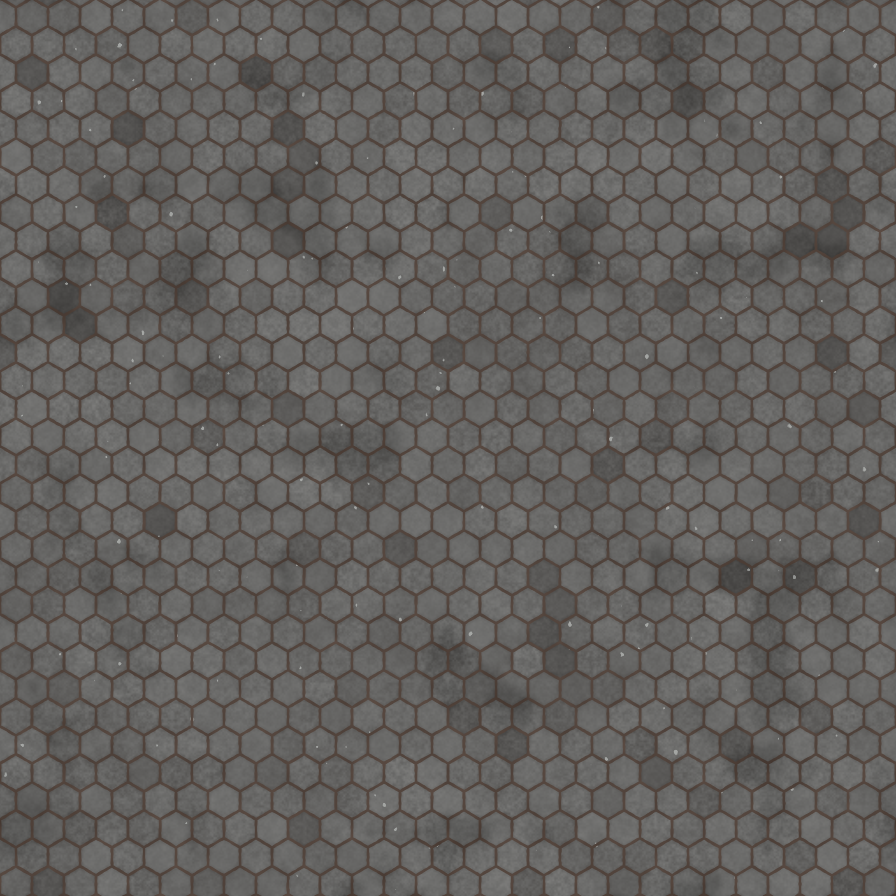
This texture is drawn by a WebGL 2 fragment shader. Its source:

```glsl
#version 300 es
precision highp float;
// Worn grey hexagonal paving with thin rust-brown joints, dark stains and pale flecks.

#define COLUMNS 28.0
#define ROWS 32.0
#define ROW_SHIFT 0.6
#define JOINT_HALF 0.044
#define TILE_TONE 0.418
#define TONE_SPREAD 0.035
#define DARK_SHARE 0.13
#define DARK_DEPTH 0.075
#define STAIN_DEPTH 0.065
#define GRAIN_DEPTH 0.10
#define FLECK_GRID 64.0
#define FLECK_SHARE 0.04

uniform vec2 u_resolution;
out vec4 fragColor;

const float SQRT3 = 1.7320508;
const vec3 JOINT_COLOR = vec3(0.325, 0.270, 0.240);
const vec3 FLECK_COLOR = vec3(0.70, 0.71, 0.70);

float hash(vec2 p) {
  vec3 q = fract(p.xyx * vec3(0.1031, 0.1030, 0.0973));
  q += dot(q, q.yzx + 33.33);
  return fract((q.x + q.y) * q.z);
}

// Value noise over the unit canvas, wrapping after "cells" lattice steps.
float noise(vec2 uv, float cells) {
  vec2 p = uv * cells, i = floor(p), f = fract(p);
  vec2 a = mod(i, cells), b = mod(i + 1.0, cells);
  f = f * f * (3.0 - 2.0 * f);
  return mix(mix(hash(a), hash(vec2(b.x, a.y)), f.x),
             mix(hash(vec2(a.x, b.y)), hash(b), f.x), f.y);
}

float fbm(vec2 uv, float cells) {
  float sum = 0.0, weight = 0.5;
  for (int i = 0; i < 4; i++) {
    sum += weight * noise(uv, cells);
    cells *= 2.0;
    weight *= 0.5;
  }
  return sum / 0.9375;
}

// Distance to the nearest hexagon edge, in column widths; "id" names the tile.
float hexEdge(vec2 uv, out vec2 id) {
  vec2 p = vec2(uv.x * COLUMNS, ((1.0 - uv.y) * ROWS - ROW_SHIFT) * 0.5);
  vec2 centerA = floor(p + 0.5), centerB = floor(p) + 0.5;
  vec2 scale = vec2(1.0, SQRT3);
  vec2 a = (p - centerA) * scale, b = (p - centerB) * scale;
  bool first = dot(a, a) < dot(b, b);
  id = 2.0 * mod(first ? centerA : centerB, vec2(COLUMNS, ROWS * 0.5));
  vec2 d = abs(first ? a : b);
  return 0.5 - max(d.x, dot(d, vec2(0.5, 0.5 * SQRT3)));
}

// Sparse chips of varied size, one possible chip per grid cell.
float flecks(vec2 uv, float pixel) {
  vec2 p = uv * FLECK_GRID, cell = floor(p);
  float chance = hash(cell + 71.0);
  vec2 center = 0.2 + 0.6 * vec2(hash(cell + 13.0), hash(cell + 37.0));
  float radius = mix(0.04, 0.13, pow(hash(cell + 53.0), 3.0));
  float wobble = 0.12 * (noise(uv, 420.0) - 0.5);
  float d = length((fract(p) - center) * vec2(1.0, 0.8)) + wobble - radius;
  float soft = pixel * FLECK_GRID * 0.6;
  return step(chance, FLECK_SHARE) * (1.0 - smoothstep(-soft, soft, d));
}

void main() {
  float side = min(u_resolution.x, u_resolution.y);
  vec2 uv = gl_FragCoord.xy / side;
  float pixel = 1.0 / side;

  vec2 id;
  float edge = hexEdge(uv, id);
  float tileRandom = hash(id + 5.0);
  float darkTile = smoothstep(1.0 - DARK_SHARE, 1.0, hash(id + 91.0));

  // Tile tone: own shade, broad cloudiness, stains that cross the joints.
  float cloud = fbm(uv + 0.31, 9.0);
  float mottle = fbm(uv, 60.0);
  float stain = smoothstep(0.56, 0.80, fbm(uv, 14.0));
  float tone = TILE_TONE + TONE_SPREAD * (tileRandom - 0.5);
  tone += 0.07 * (cloud - 0.5) + 0.05 * (mottle - 0.5);
  tone -= DARK_DEPTH * darkTile * (0.75 + 0.5 * mottle);

  // Grain, stronger on the rougher tiles.
  float grain = 0.6 * noise(uv, 250.0) + 0.4 * noise(uv, 510.0) - 0.5;
  float roughness = mix(0.35, 1.0, hash(id + 29.0));
  tone += GRAIN_DEPTH * roughness * grain;
  tone -= 0.025 * (1.0 - smoothstep(JOINT_HALF, 0.14, edge));
  vec3 warmth = mix(vec3(1.0, 0.985, 0.965), vec3(1.0, 0.998, 0.985),
                    smoothstep(0.33, 0.43, tone));
  vec3 color = tone * warmth;
  color = mix(color, FLECK_COLOR, 0.8 * flecks(uv, pixel));

  // Joints with a slightly ragged border.
  float ragged = edge + 0.018 * (noise(uv, 300.0) - 0.5);
  float soft = max(0.012, 0.6 * pixel * COLUMNS);
  float joint = 1.0 - smoothstep(JOINT_HALF - soft, JOINT_HALF + soft, ragged);
  vec3 jointColor = JOINT_COLOR * (0.88 + 0.24 * mottle);
  color = mix(color, jointColor, joint);
  color -= STAIN_DEPTH * stain * mix(1.0, 0.5, joint);

  fragColor = vec4(color, 1.0);
}
```
